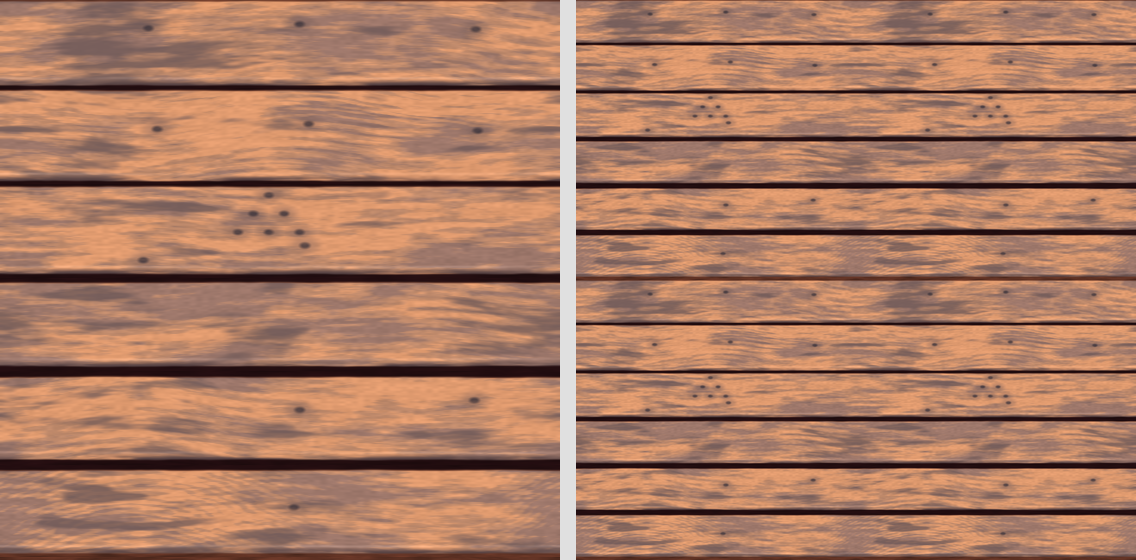
Left: one tile. Right: repeated 2 by 2.
Give the GLSL for this texture, as a Shadertoy shader.

```glsl
#define ROWS 6.0
#define LIGHT vec3(0.87, 0.60, 0.43)
#define MID vec3(0.75, 0.54, 0.42)
#define GREY vec3(0.62, 0.47, 0.42)
#define STAIN vec3(0.42, 0.34, 0.34)
#define RIM vec3(0.40, 0.21, 0.15)
#define GAP vec3(0.13, 0.05, 0.06)
#define NAIL vec3(0.23, 0.20, 0.23)
#define NAIL_SIZE vec2(0.011, 0.0065)
#define STAIN_AMOUNT 0.75
#define TAU 6.28318

// Per board, from the bottom: brightness shift and number of nails
const float TONE[6] = float[6](-0.02, 0.01, -0.06, 0.03, 0.06, -0.04);
const int NAILS[6] = int[6](1, 2, 0, 2, 3, 3);

float hash(vec2 p) {
    return fract(sin(dot(p, vec2(127.1, 311.7))) * 43758.5);
}

// Value noise that wraps in x after a whole number of cells
float noise(vec2 p, float period, float seed) {
    vec2 i = floor(p), f = fract(p);
    f = f * f * (3.0 - 2.0 * f);
    float x0 = mod(i.x, period) + seed * 17.3;
    float x1 = mod(i.x + 1.0, period) + seed * 17.3;
    return mix(mix(hash(vec2(x0, i.y)), hash(vec2(x1, i.y)), f.x),
               mix(hash(vec2(x0, i.y + 1.0)), hash(vec2(x1, i.y + 1.0)), f.x), f.y);
}

float fbm(vec2 uv, vec2 freq, float seed) {
    float sum = 0.0, amp = 0.533;
    for (int o = 0; o < 4; o++) {
        sum += amp * noise(uv * freq, freq.x, seed + float(o) * 7.1);
        freq *= 2.0;
        amp *= 0.5;
    }
    return sum;
}

// Gap k: centre height and half width, both periodic over the rows
float gapCentre(float k) {
    float bump = pow(0.5 + 0.5 * cos(TAU * (k - 5.0) / ROWS), 4.0);
    return (k + 0.02 + 0.04 * bump) / ROWS;
}

float gapHalf(float k, float x) {
    float wobble = fbm(vec2(x, 0.5), vec2(9.0, 1.0), mod(k, ROWS) + 40.0) - 0.5;
    return mix(0.0036, 0.0092, 0.5 + 0.5 * cos(TAU * (k - 1.6) / ROWS)) + 0.004 * wobble;
}

// Soft dark spot, wrapped across the side edges
float spot(vec2 uv, vec2 centre, float scale) {
    vec2 d = uv - centre;
    d.x -= round(d.x);
    return 1.0 - smoothstep(0.35, 1.25, length(d / (NAIL_SIZE * scale)));
}

void mainImage(out vec4 fragColor, in vec2 fragCoord) {
    vec2 uv = fragCoord / iResolution.xy;
    float px = 1.0 / iResolution.y;

    // Board index and distances to its lower and upper edge
    float k = floor(uv.y * ROWS);
    if (uv.y < gapCentre(k)) k -= 1.0;
    float id = mod(k, ROWS);
    int board = int(id);
    vec2 p = vec2(uv.x, uv.y - gapCentre(k));
    float height = gapCentre(k + 1.0) - gapCentre(k);
    float low = p.y - gapHalf(k, uv.x);
    float up = height - p.y - gapHalf(k + 1.0, uv.x);

    // Fibres follow a gently bent grain
    float bend = 0.025 * noise(uv * vec2(4.0, 0.0), 4.0, id + 20.0);
    vec2 q = vec2(p.x, p.y + bend);
    float patches = fbm(q, vec2(5.0, 24.0), id);
    float fibre = fbm(q, vec2(16.0, 110.0), id + 50.0);
    float fleck = noise(q * vec2(90.0, 260.0), 90.0, id + 80.0);
    float tone = 0.5 + 0.9 * (patches - 0.5) + 0.75 * (fibre - 0.5) + TONE[board];

    // Curved growth lines on two of the boards
    bool upperFigure = board == 4;
    if (upperFigure || board == 0) {
        float side = 0.5 + 0.5 * cos(TAU * (p.x - (upperFigure ? 0.7 : 0.22)));
        float area = side * (upperFigure ? smoothstep(0.05, 0.14, p.y) : 0.8);
        float slope = upperFigure ? 2.2 * cos(TAU * p.x) : -7.0 * sin(TAU * p.x);
        float line = sin(TAU * (p.y * 85.0 + slope + 3.0 * patches));
        tone += 0.13 * area * line;
    }

    vec3 col = mix(GREY, MID, smoothstep(0.28, 0.50, tone));
    col = mix(col, LIGHT, smoothstep(0.50, 0.68, tone));
    col *= 0.90 + 0.12 * fibre + 0.09 * fleck;

    // Blue-grey weathering, heavier to the left
    float weather = fbm(q, vec2(6.0, 38.0), id + 110.0);
    weather += 0.07 * cos(TAU * (p.x - 0.22)) - 0.4 * TONE[board];
    col = mix(col, STAIN, STAIN_AMOUNT * smoothstep(0.56, 0.78, weather));

    // Nails, spaced along each board
    float nails = 0.0, halo = 0.0;
    float start = board == 3 ? 0.27 : 0.55;
    for (int i = 0; i < NAILS[board]; i++) {
        float n = float(i);
        vec2 jitter = vec2(hash(vec2(id, n)), hash(vec2(n + 9.0, id))) - 0.5;
        vec2 c = vec2(start + 0.29 * (mod(n + 1.0, 3.0) - 1.0), height * (board == 3 ? 0.26 : 0.62));
        c += jitter * vec2(0.05, 0.03);
        nails = max(nails, spot(p, c, 1.0));
        halo = max(halo, spot(p, c, 2.8));
    }

    // Triangular cluster of nails on one board
    for (int j = 0; j < 6 && board == 3; j++) {
        float row = float(int(j > 0) + int(j > 2));
        float column = float(j) - row * (row + 1.0) * 0.5;
        vec2 c = vec2(0.48 + 0.055 * (column - 0.5 * row), 0.148 - 0.033 * row);
        nails = max(nails, spot(p, c, 0.95));
        halo = max(halo, spot(p, c, 2.5));
    }
    col = mix(col, STAIN, 0.35 * halo);
    col = mix(col, NAIL, 0.85 * nails * (0.75 + 0.25 * fleck));

    // Worn lower lip with a pale line, and a thin shaded upper rim
    float wear = fbm(p, vec2(7.0, 50.0), id + 140.0);
    col += 0.10 * wear * (1.0 - smoothstep(0.0, 0.004, abs(low - 0.013)));
    float lip = 1.0 - smoothstep(0.002, 0.012, low);
    col = mix(col, mix(GAP, STAIN, 0.75), lip * smoothstep(0.25, 0.6, wear));
    col = mix(col, RIM, 0.75 * (1.0 - smoothstep(0.0, 0.004, up)));

    // Open gap; the one on the tile border is filled with brown
    float gapId = mod(low < up ? k : k + 1.0, ROWS);
    vec3 gapColor = gapId < 0.5 ? RIM * (0.55 + 0.7 * fibre) : GAP * (0.7 + 0.6 * fibre);
    float gap = 1.0 - smoothstep(-px, px + 0.001, min(low, up));
    fragColor = vec4(mix(col, gapColor, gap), 1.0);
}
```
